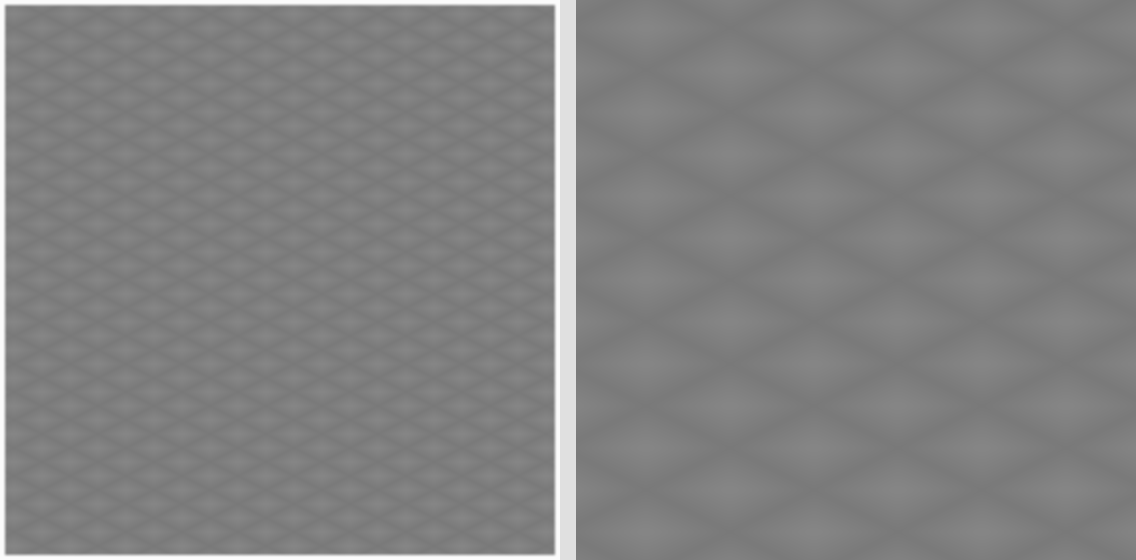
Left: the whole. Right: its middle third, enlarged.
Write a WebGL 1 fragment shader that draws this pattern.

```glsl
precision highp float;

uniform vec2 u_resolution;

#define REPEATS vec2(10.0, 20.0)
#define SPOT_OFFSET vec2(0.75, 0.0)
#define GROOVE_GRAY 0.474
#define PEAK_GRAY 0.526
#define BORDER_GRAY 0.985
#define BORDER_START 0.0045
#define BORDER_END 0.0135
#define ROUNDING 0.03

// Absolute value with a softened crease
vec2 softAbs(vec2 v) {
  return sqrt(v * v + ROUNDING * ROUNDING) - ROUNDING * 0.5;
}

// Pyramid over one diamond: 1 at its centre, 0 along its sides
float diamondHeight(vec2 cell) {
  vec2 fromCentre = softAbs(fract(cell + 0.5) - 0.5);
  return max(0.0, 1.0 - 2.0 * (fromCentre.x + fromCentre.y));
}

// Two interleaved lattices form staggered rows of diamonds
float diamondRelief(vec2 uv) {
  vec2 cell = uv * REPEATS - SPOT_OFFSET;
  return max(diamondHeight(cell), diamondHeight(cell + 0.5));
}

// 0 on the outer rim, 1 inside the panel
float panelMask(vec2 uv) {
  vec2 toEdge = min(uv, 1.0 - uv);
  vec2 inside = smoothstep(BORDER_START, BORDER_END, toEdge);
  return inside.x * inside.y;
}

void main() {
  vec2 uv = gl_FragCoord.xy / u_resolution;

  // Faint gray relief inside a soft pale border
  float gray = mix(GROOVE_GRAY, PEAK_GRAY, diamondRelief(uv));
  gray = mix(BORDER_GRAY, gray, panelMask(uv));

  gl_FragColor = vec4(vec3(gray), 1.0);
}
```
